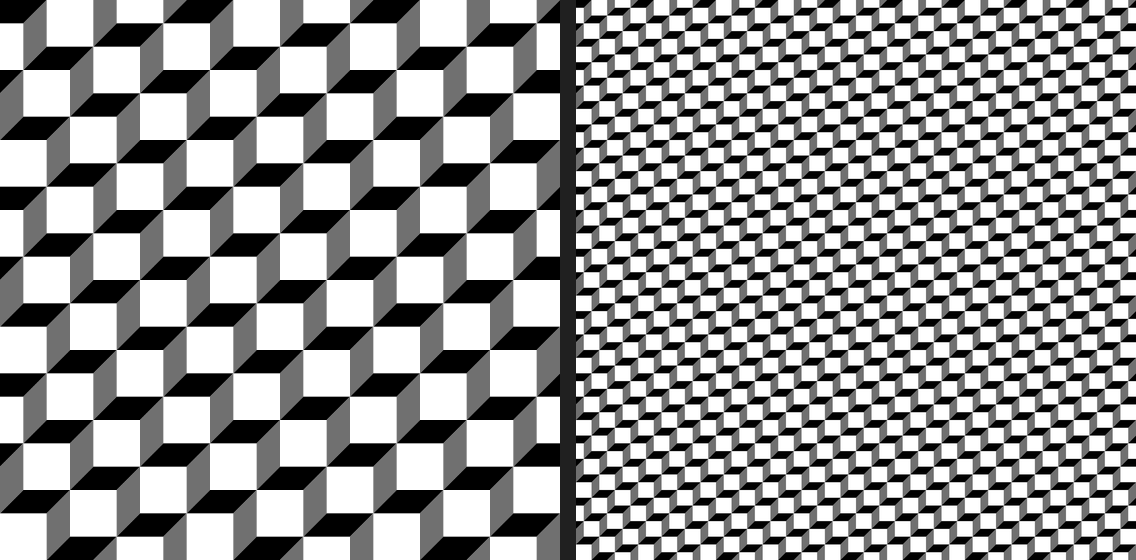
Left, the tile; right, the same tile 3 across and 3 down.
A WebGL 1 fragment shader for this pattern:

```glsl
precision highp float;
// Tumbling-block pattern: white square fronts with a black top and a grey side, all sheared at 45 degrees.
// The canvas is a grid of unit cells; a diagonal lattice numbers each cell 0..7 within its block,
// and that number picks a flat tone or a diagonal split. Edges are smoothed by box supersampling.

#define GRID_CELLS 24.0      // unit cells per side; a multiple of 8 so it tiles
#define BLOCK_CELLS 8.0      // cells in one block, also the period of each row
#define ROW_SHIFT 3.0        // lattice step from row to row
#define LATTICE_START 2.0    // column of the first square in the top row
#define FRONT_TONE 1.0
#define TOP_TONE 0.0
#define SIDE_TONE 0.44
#define SEAM_HALF_WIDTH 0.016 // faint light hairline where top and side meet
#define SEAM_LIFT 0.25
#define SAMPLES 6            // subsamples per pixel side

uniform vec2 u_resolution;

// Tone of a diagonally split cell, with the hairline along the split
float splitTone(float upperLeft, float lowerRight, float diagonal) {
  float tone = diagonal < 0.0 ? upperLeft : lowerRight;
  float seam = SEAM_LIFT * step(abs(diagonal), SEAM_HALF_WIDTH);
  return mix(tone, FRONT_TONE, seam);
}

// Tone at a point in cell units, y running downwards
float blockTone(vec2 p) {
  vec2 cell = floor(p);
  vec2 local = p - cell;
  float index = cell.x + ROW_SHIFT * cell.y - LATTICE_START;
  index = floor(mod(index + 0.5, BLOCK_CELLS));
  float diagonal = local.x + local.y - 1.0;

  if (index == 2.0) return SIDE_TONE;
  if (index == 5.0) return splitTone(SIDE_TONE, TOP_TONE, diagonal);
  if (index == 6.0) return TOP_TONE;
  if (index == 7.0) return splitTone(TOP_TONE, SIDE_TONE, diagonal);
  return FRONT_TONE;
}

void main() {
  vec2 corner = gl_FragCoord.xy - 0.5;
  float total = 0.0;

  // Average the tone over the pixel's area
  for (int j = 0; j < SAMPLES; j++) {
    for (int i = 0; i < SAMPLES; i++) {
      vec2 offset = (vec2(float(i), float(j)) + 0.5) / float(SAMPLES);
      vec2 uv = (corner + offset) / u_resolution;
      total += blockTone(vec2(uv.x, 1.0 - uv.y) * GRID_CELLS);
    }
  }

  float tone = total / float(SAMPLES * SAMPLES);
  gl_FragColor = vec4(vec3(tone), 1.0);
}
```
